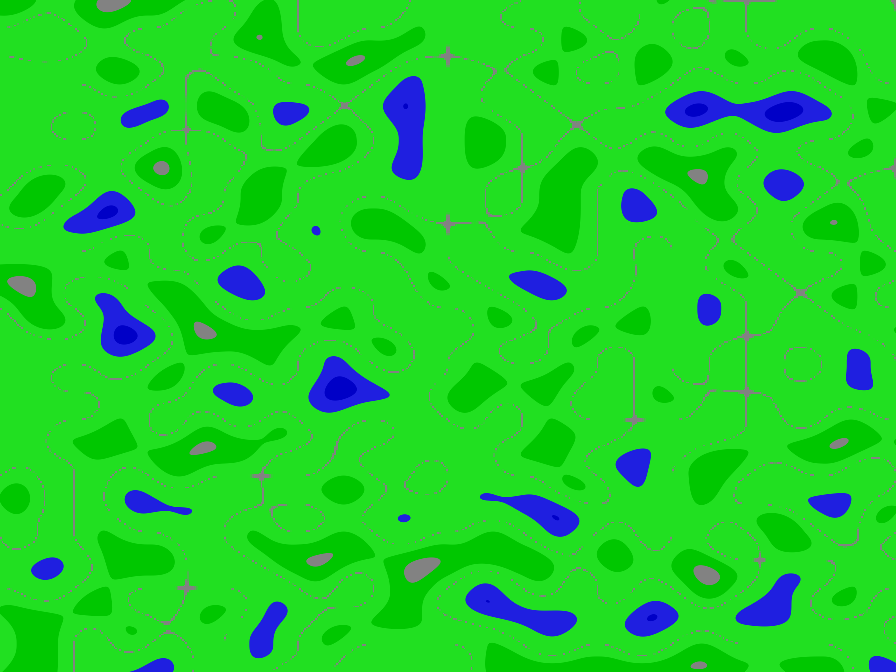
Write a Shadertoy shader that draws this pattern.

```glsl
// Lattice gradient noise cut into flat colour bands, with broken grey hairlines along its zero level.

// Integer hash of a lattice node, three values in 0..1
vec3 hashNode(ivec2 node) {
    uvec3 v = uvec3(node.x + 40, node.y + 40, 17) * 1664525u + 1013904223u;
    v += v.yzx * v.zxy;
    v ^= v >> 16u;
    v += v.yzx * v.zxy;
    return vec3(v >> 8u) / 16777216.0;
}

// Diagonal, horizontal or vertical gradient, each equally likely
vec2 nodeGradient(ivec2 node) {
    vec3 h = hashNode(node);
    vec2 signs = 1.0 - 2.0 * step(0.5, h.xy);
    if (h.z < 1.0 / 3.0) return signs;
    return h.z < 2.0 / 3.0 ? vec2(signs.x, 0.0) : vec2(0.0, signs.y);
}

float cornerRamp(ivec2 cell, vec2 f, ivec2 corner) {
    return dot(nodeGradient(cell + corner), f - vec2(corner));
}

float gradientNoise(vec2 p) {
    ivec2 cell = ivec2(floor(p));
    vec2 f = fract(p);
    vec2 fade = f * f * f * (f * (f * 6.0 - 15.0) + 10.0);
    float low = mix(cornerRamp(cell, f, ivec2(0, 0)), cornerRamp(cell, f, ivec2(1, 0)), fade.x);
    float high = mix(cornerRamp(cell, f, ivec2(0, 1)), cornerRamp(cell, f, ivec2(1, 1)), fade.x);
    return mix(low, high, fade.y);
}

// Twelve cells along each side of the canvas
float terrain(vec2 uv) {
    return gradientNoise(uv * 12.0 + vec2(0.0, 0.5));
}

// Antialiased step over a given change in level
float above(float level, float threshold, float softness) {
    return clamp((level - threshold) / softness + 0.5, 0.0, 1.0);
}

void mainImage(out vec4 fragColor, in vec2 fragCoord) {
    const vec3 lightGreen = vec3(0.13, 0.88, 0.13);
    const vec3 darkGreen = vec3(0.0, 0.78, 0.0);
    const vec3 blue = vec3(0.12, 0.12, 0.88);
    const vec3 deepBlue = vec3(0.0, 0.0, 0.78);
    const vec3 grey = vec3(0.51);

    vec2 uv = fragCoord / iResolution.xy;
    float level = terrain(uv);
    float softness = max(0.6 * length(vec2(dFdx(level), dFdy(level))), 1e-5);

    // Zero contour on a fine grid: dashes on steep slopes, solid at flat saddles
    vec2 grid = vec2(512.0, 384.0);
    float gridLevel = terrain((floor(uv * grid) + 0.5) / grid);
    float line = 1.0 - smoothstep(0.005, 0.009, abs(gridLevel));
    vec3 color = mix(lightGreen, grey, line);

    // Peaks
    color = mix(color, darkGreen, above(level, 0.265, softness));
    color = mix(color, grey, above(level, 0.55, softness));
    color = mix(color, blue, above(level, 0.655, softness));
    color = mix(color, vec3(1.0), above(level, 0.67, softness));

    // Hollows
    color = mix(color, blue, above(-level, 0.41, softness));
    color = mix(color, deepBlue, above(-level, 0.65, softness));

    fragColor = vec4(color, 1.0);
}
```
